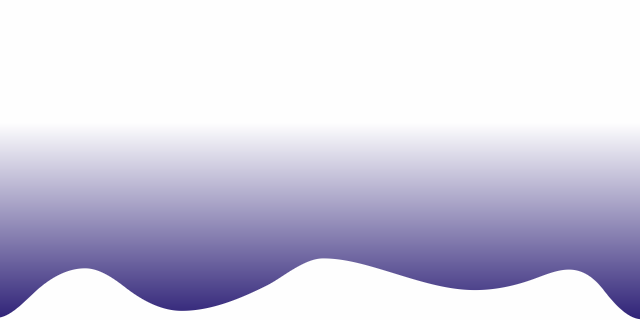
Give the GLSL for this background, as a WebGL 1 fragment shader.

```glsl
precision highp float;

uniform vec2 u_resolution;

const vec3 PAPER = vec3(0.996, 0.996, 0.998);
const vec3 INDIGO = vec3(0.18, 0.13, 0.465);
const float FADE_TOP = 0.617;    // height where the tint starts
const float FADE_BOTTOM = 0.0;   // height of the full tint
const int KNOTS = 14;

// Height and slope of the wave at x, by cubic Hermite spans
vec2 wave(float x) {
    // Each knot: x, height, slope
    vec3 knots[KNOTS];
    knots[0] = vec3(0.0, 0.008, 0.4);
    knots[1] = vec3(0.052, 0.083, 1.9);
    knots[2] = vec3(0.133, 0.1615, 0.0);
    knots[3] = vec3(0.195, 0.103, -1.56);
    knots[4] = vec3(0.284, 0.0286, 0.0);
    knots[5] = vec3(0.417, 0.108, 1.0);
    knots[6] = vec3(0.456, 0.156, 1.2);
    knots[7] = vec3(0.505, 0.1925, 0.0);
    knots[8] = vec3(0.599, 0.156, -0.6);
    knots[9] = vec3(0.742, 0.0935, 0.0);
    knots[10] = vec3(0.833, 0.1275, 0.72);
    knots[11] = vec3(0.889, 0.1575, 0.0);
    knots[12] = vec3(0.943, 0.094, -2.6);
    knots[13] = vec3(1.0, 0.0026, -0.2);

    vec2 result = vec2(0.0);
    for (int i = 0; i < KNOTS - 1; i++) {
        vec3 a = knots[i];
        vec3 b = knots[i + 1];
        if (x >= a.x && x <= b.x) {
            float span = b.x - a.x;
            float t = (x - a.x) / span;
            float s = 1.0 - t;
            float height = mix(a.y, b.y, t * t * (3.0 - 2.0 * t))
                         + span * t * s * (s * a.z - t * b.z);
            float slope = 6.0 * t * s * (b.y - a.y) / span
                        + s * (1.0 - 3.0 * t) * a.z
                        + t * (3.0 * t - 2.0) * b.z;
            result = vec2(height, slope);
        }
    }
    return result;
}

void main() {
    vec2 uv = gl_FragCoord.xy / u_resolution;
    float aspect = u_resolution.x / u_resolution.y;

    // Vertical fade
    float tint = clamp((FADE_TOP - uv.y) / (FADE_TOP - FADE_BOTTOM), 0.0, 1.0);
    vec3 color = mix(PAPER, INDIGO, tint);

    // Pale wave along the bottom, with its edge smoothed over one pixel
    vec2 crest = wave(uv.x);
    float edgeDistance = (uv.y - crest.x) / length(vec2(1.0, crest.y / aspect));
    float cover = clamp(0.5 - edgeDistance * u_resolution.y, 0.0, 1.0);
    color = mix(color, PAPER, cover);

    gl_FragColor = vec4(color, 1.0);
}
```
